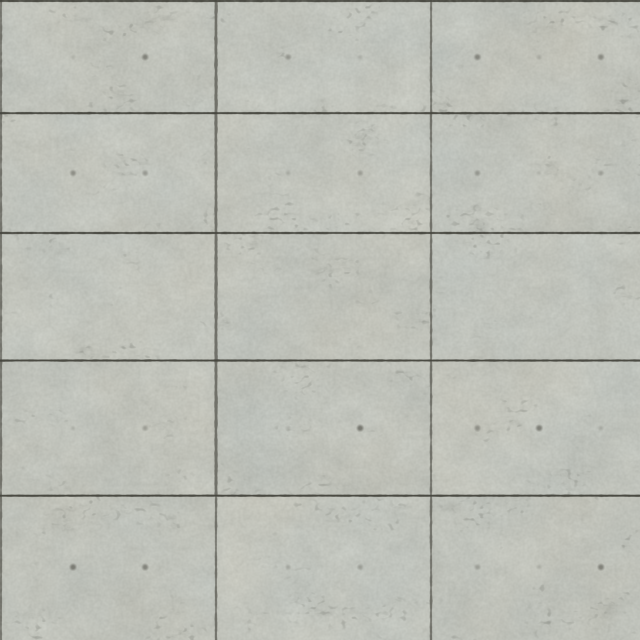
Give the GLSL for this texture, as a Shadertoy shader.

```glsl
// Wall of pale cast-concrete panels, three across and five down, the rows
// growing taller toward the bottom. Dark joints and tie holes come from distance
// functions; mottling, stains, pits and grain come from gradient noise.

const vec3 CONCRETE = vec3(0.753, 0.763, 0.732);
const vec3 JOINT_DARK = vec3(0.27, 0.27, 0.24);
const vec3 JOINT_SOFT = vec3(0.41, 0.41, 0.38);
const vec3 STAIN = vec3(0.52, 0.53, 0.50);
const float FIRST_JOINT = 0.0015;
const float COLUMN_WIDTH = 0.336;
const float ROW_STEP = 0.1693;
const float ROW_GROWTH = 0.00599;

float hash(vec2 cell) {
    uvec2 q = uvec2(ivec2(cell) + 4096) * uvec2(1597334677u, 3812015801u);
    uint n = (q.x ^ q.y) * 1597334677u;
    n = (n ^ (n >> 15u)) * 2246822519u;
    return float((n ^ (n >> 13u)) >> 8u) / 16777216.0;
}

float cornerSlope(vec2 cell, vec2 offset) {
    float angle = 6.28319 * hash(cell);
    return dot(vec2(cos(angle), sin(angle)), offset);
}

// Gradient noise, roughly -0.7 to 0.7
float gradientNoise(vec2 p) {
    vec2 i = floor(p), f = p - i;
    vec2 w = f * f * f * (f * (f * 6.0 - 15.0) + 10.0);
    vec2 e = vec2(1.0, 0.0);
    float low = mix(cornerSlope(i, f), cornerSlope(i + e, f - e), w.x);
    float high = mix(cornerSlope(i + e.yx, f - e.yx), cornerSlope(i + 1.0, f - 1.0), w.x);
    return mix(low, high, w.y);
}

float fbm(vec2 p) {
    float sum = 0.0, gain = 1.0;
    for (int i = 0; i < 4; i++) {
        sum += gain * gradientNoise(p);
        p = mat2(1.6, 1.2, -1.2, 1.6) * p + 17.3;
        gain *= 0.55;
    }
    return sum;
}

// Depth below the top edge of the joint above a row, and its inverse
float jointDepth(float row) {
    return FIRST_JOINT + row * (ROW_STEP + ROW_GROWTH * row);
}

float rowAt(float depth) {
    float d = max(depth - FIRST_JOINT, 0.0);
    return (sqrt(ROW_STEP * ROW_STEP + 4.0 * ROW_GROWTH * d) - ROW_STEP) / (2.0 * ROW_GROWTH);
}

float coverage(float dist, float blur) {
    return 1.0 - smoothstep(-blur, blur, dist);
}

// Tie holes along the middle of a panel: three in the last column, else two
float tieHoles(vec2 p, vec2 panel, vec2 size, float blur) {
    float count = panel.x > 1.5 ? 3.0 : 2.0;
    float spacing = panel.x > 1.5 ? 0.287 : 0.335;
    float mask = 0.0;
    for (float k = 0.0; k < count; k++) {
        vec2 center = size * vec2(0.503 + (k - 0.5 * (count - 1.0)) * spacing, 0.5);
        float seed = hash(panel * 7.0 + vec2(k, 31.0));
        float dist = length(p - center) - mix(0.0025, 0.0045, seed);
        mask = max(mask, coverage(dist, blur + 0.0018) * mix(0.2, 0.85, seed * seed));
    }
    return panel.y == 2.0 ? 0.0 : mask;
}

// Cloudy surface tone, offset per panel so that each casting differs
vec3 concrete(vec2 uv, vec2 panel, vec2 local) {
    vec2 p = uv + panel * vec2(3.7, 5.3);
    float clouds = fbm(p * vec2(8.0, 10.0));
    float blotches = fbm(p * vec2(28.0, 34.0) + 9.0);
    float grain = gradientNoise(p * 150.0) + 0.7 * gradientNoise(p * 250.0 + 4.0);
    float tone = 0.026 * clouds + 0.021 * blotches + 0.024 * grain;
    tone += 0.012 * (hash(panel + 50.0) - 0.5);
    vec3 color = CONCRETE + tone;
    color += vec3(0.012, 0.002, -0.008) * fbm(p * 5.0 + 40.0);

    // Scattered pits and smudges, denser near the panel's top and bottom
    float edge = smoothstep(0.25, 0.5, abs(local.y - 0.5));
    float patches = smoothstep(0.15, 0.65, fbm(p * vec2(9.0, 14.0) + 70.0) + 0.2 * edge);
    float pits = smoothstep(0.12, 0.55, gradientNoise(p * vec2(95.0, 130.0) + 20.0));
    float smudges = smoothstep(0.1, 0.8, fbm(p * vec2(24.0, 48.0) + 90.0));
    return mix(color, STAIN, patches * (0.4 * pits + 0.22 * smudges));
}

void mainImage(out vec4 fragColor, in vec2 fragCoord) {
    vec2 uv = fragCoord / iResolution.xy;
    float blur = 0.8 / min(iResolution.x, iResolution.y);
    float depth = 1.0 - uv.y;
    float column = (uv.x - FIRST_JOINT) / COLUMN_WIDTH;
    float row = rowAt(depth);

    // Panel under this point
    vec2 panel = vec2(max(floor(column), 0.0), min(floor(row), 4.0));
    float top = jointDepth(panel.y);
    vec2 size = vec2(COLUMN_WIDTH, jointDepth(panel.y + 1.0) - top);
    vec2 p = vec2(uv.x - FIRST_JOINT - panel.x * COLUMN_WIDTH, depth - top);
    vec3 color = concrete(uv, panel, p / size);
    color = mix(color, JOINT_SOFT, tieHoles(p, panel, size, blur));

    // Joints with slightly worn, uneven edges
    float joint = round(column);
    float wear = 0.0009 * gradientNoise(uv * 75.0) + 0.0005 * gradientNoise(uv * 190.0);
    float acrossX = abs(uv.x - FIRST_JOINT - joint * COLUMN_WIDTH);
    float acrossY = abs(depth - jointDepth(min(round(row), 4.0)));
    float halfWidth = joint == 1.0 && row < 4.0 ? 0.0023 : 0.0016;
    float grime = exp(-min(acrossX, acrossY) / 0.004) * (0.08 + 0.1 * fbm(uv * 30.0));
    color = mix(color, STAIN, clamp(grime, 0.0, 1.0));
    color = mix(color, JOINT_SOFT, 0.9 * coverage(acrossX - halfWidth - wear, blur));
    color = mix(color, JOINT_DARK, 0.95 * coverage(acrossY - 0.0016 - 0.6 * wear, blur));
    fragColor = vec4(color, 1.0);
}
```
